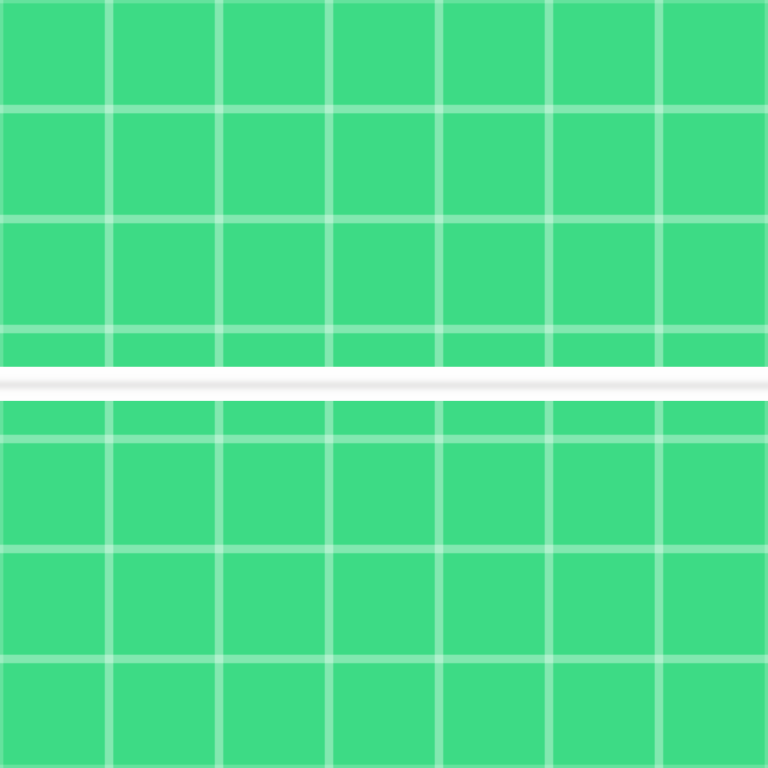
Reproduce this pattern procedurally as a WebGL 1 fragment shader.

```glsl
precision highp float;

uniform vec2 u_resolution;

// Antialiased coverage of a stripe, from the distance to its centre line
float stripe(float dist, float halfWidth, float blur) {
    return 1.0 - smoothstep(halfWidth - blur, halfWidth + blur, dist);
}

// Translucent rulings along one axis, seven cells centred on the canvas
float ruling(float x, float pixel) {
    float period = 0.1432;
    float cell = (x - 0.5) / period;
    float dist = abs(fract(cell) - 0.5) * period;
    // The outermost rulings are fainter
    float strength = mix(0.355, 0.2, step(3.0, abs(cell)));
    return strength * stripe(dist, 0.0055, pixel);
}

void main() {
    vec2 uv = gl_FragCoord.xy / u_resolution;
    vec2 pixel = 1.0 / u_resolution;

    // Green ground; rulings brighten where they cross
    vec3 color = vec3(0.24, 0.86, 0.52);
    color = mix(color, vec3(1.0), ruling(uv.x, pixel.x));
    color = mix(color, vec3(1.0), ruling(uv.y, pixel.y));

    // White band with a soft grey crease, tilted very slightly
    float crease = (uv.y - 0.4988 + 0.001 * uv.x) / 0.0065;
    vec3 band = mix(vec3(0.995), vec3(0.912, 0.91, 0.908), exp(-crease * crease));
    color = mix(color, band, stripe(abs(uv.y - 0.5003), 0.0222, 0.6 * pixel.y));

    gl_FragColor = vec4(color, 1.0);
}
```
